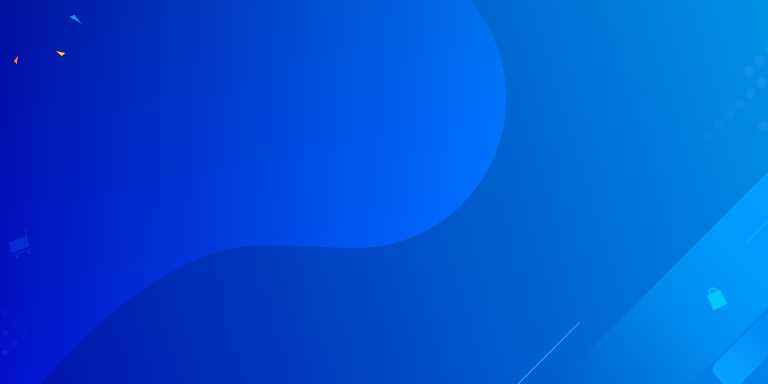
Reproduce this background procedurally as a Shadertoy shader.

```glsl
// Blue gradient banner with a large wavy blob, diagonal bands and small ornaments.

const vec3 BAND_BLUE = vec3(0.0, 0.61, 1.0);
const vec3 CYAN = vec3(0.0, 0.78, 1.0);
const vec3 LINE_CYAN = vec3(0.1, 0.68, 0.97);
const vec3 CART_BLUE = vec3(0.02, 0.2, 0.88);

float cover(float d, float px) {
    return 1.0 - smoothstep(-0.7 * px, 0.7 * px, d);
}

vec2 rotate(vec2 p, float a) {
    float c = cos(a), s = sin(a);
    return vec2(c * p.x + s * p.y, c * p.y - s * p.x);
}

float sdBox(vec2 p, vec2 halfSize, float radius) {
    vec2 q = abs(p) - halfSize + radius;
    return length(max(q, 0.0)) + min(max(q.x, q.y), 0.0) - radius;
}

float sdSegment(vec2 p, vec2 a, vec2 b) {
    vec2 ab = b - a;
    return length(p - a - ab * clamp(dot(p - a, ab) / dot(ab, ab), 0.0, 1.0));
}

float edgeSide(vec2 p, vec2 a, vec2 b) {
    vec2 e = normalize(b - a);
    return e.x * (p.y - a.y) - e.y * (p.x - a.x);
}

float sdTriangle(vec2 p, vec2 a, vec2 b, vec2 c) {
    float winding = sign(edgeSide(c, a, b));
    vec3 sides = vec3(edgeSide(p, a, b), edgeSide(p, b, c), edgeSide(p, c, a));
    sides *= -winding;
    return max(sides.x, max(sides.y, sides.z));
}

// Row of dots whose strength changes by a factor at each step
float dotRow(vec2 p, vec2 start, vec2 stride, int count, float radius, float fade, float px) {
    float mask = 0.0, strength = 1.0;
    for (int i = 0; i < count; i++) {
        float d = length(p - start - stride * float(i)) - radius;
        mask = max(mask, cover(d, px) * strength);
        strength *= fade;
    }
    return mask;
}

// Lower border of the blob: a rising cubic, then a shallow dip
float waveHeight(float x) {
    float t = clamp((x - 0.104) / 0.586, 0.0, 1.0);
    float rise = 0.66 * t * (1.0 - t) * (1.0 - t) + 0.362 * t * t * (3.0 - 2.0 * t);
    return rise + 1.12 * min(x - 0.104, 0.0) - 0.008 * smoothstep(0.69, 0.927, x);
}

float sdBlob(vec2 p) {
    float slope = (waveHeight(p.x + 0.002) - waveHeight(p.x - 0.002)) / 0.004;
    float wave = (waveHeight(p.x) - p.y) / sqrt(1.0 + slope * slope);
    float disc = length(p - vec2(0.927, 0.745)) - 0.391;
    return min(disc, max(wave, p.x - 0.927));
}

float sdBag(vec2 p) {
    p = rotate(p - vec2(1.867, 0.219), 0.46);
    float body = sdBox(p, vec2(0.019, 0.021), 0.002);
    float handle = abs(length(p - vec2(0.0, 0.023)) - 0.010) - 0.0018;
    return min(body, handle);
}

float sdCart(vec2 p) {
    p = rotate(p - vec2(0.05, 0.364), 0.36);
    float taper = 0.12 * p.y;
    float d = sdBox(p - vec2(taper, 0.0), vec2(0.025, 0.014), 0.002);
    d = min(d, sdSegment(p, vec2(0.025, 0.012), vec2(0.029, 0.032)) - 0.0015);
    d = min(d, sdSegment(p, vec2(-0.021, -0.021), vec2(0.023, -0.021)) - 0.0012);
    vec2 wheel = vec2(abs(p.x) - 0.016, p.y + 0.029);
    return min(d, length(wheel) - 0.004);
}

void mainImage(out vec4 fragColor, in vec2 fragCoord) {
    float px = 1.0 / iResolution.y;
    vec2 p = fragCoord * px;
    p.x *= 2.0 * iResolution.y / iResolution.x;
    float along = p.x + p.y, across = p.x - p.y;

    // Backdrop and blob gradients
    vec3 color = vec3(0.0, 0.05 + 0.225 * p.x + 0.07 * p.y, 0.66 + 0.11 * p.x + 0.015 * p.y);
    vec3 blob = vec3(0.0, 0.06 + 0.30 * p.x, 0.79 + 0.24 * p.x - 0.17 * p.y);
    color = mix(color, min(blob, 1.0), cover(sdBlob(p), px));

    // Diagonal band, its shaded side and the rounded bar
    float bandFade = smoothstep(1.42, 2.45, along);
    color = mix(color, BAND_BLUE, cover((1.448 - across) * 0.707, px) * bandFade);
    float shade = cover((1.80 - across) * 0.707, px);
    color = mix(color, vec3(0.0, 0.48, 0.89), 0.6 * shade);
    float bar = sdBox(vec2(along, across) * 0.7071 - vec2(1.633, 1.321), vec2(0.3, 0.0415), 0.022);
    vec3 barColor = mix(vec3(0.03, 0.63, 1.0), vec3(0.0, 0.53, 0.96), smoothstep(1.88, 2.2, along));
    color = mix(color, barColor, cover(bar, px));

    // Thin diagonal lines
    float line = sdSegment(p, vec2(1.345, -0.004), vec2(1.508, 0.159));
    line = min(line, sdSegment(p, vec2(1.948, 0.372), vec2(2.01, 0.434)));
    color = mix(color, LINE_CYAN, 0.85 * cover(line - 0.0018, px));

    // Faint dots
    vec2 stride = vec2(-0.0273);
    float dots = dotRow(p, vec2(2.006, 0.869), stride, 3, 0.013, 1.0, px);
    dots = max(dots, dotRow(p, vec2(1.982, 0.784), stride, 6, 0.013, 0.75, px));
    dots = max(dots, dotRow(p, vec2(1.987, 0.672), stride, 1, 0.013, 1.0, px));
    color = mix(color, vec3(0.3, 0.65, 0.92), 0.22 * dots);
    for (int i = 0; i < 3; i++) {
        vec2 start = vec2(0.013, 0.185 - 0.052 * float(i));
        float row = dotRow(p, start, vec2(0.026, -0.026), 3 - i, 0.007, 0.8, px);
        color = mix(color, vec3(0.15, 0.3, 0.9), (0.12 + 0.08 * float(i)) * row);
    }

    // Icons and confetti
    color = mix(color, CYAN, cover(sdBag(p), px));
    color = mix(color, CART_BLUE, 0.8 * cover(sdCart(p), px));
    float chip = sdTriangle(p, vec2(0.181, 0.956), vec2(0.194, 0.961), vec2(0.212, 0.939));
    color = mix(color, vec3(0.08, 0.6, 0.92), cover(chip, px));
    chip = sdTriangle(p, vec2(0.146, 0.867), vec2(0.170, 0.862), vec2(0.161, 0.854));
    color = mix(color, vec3(1.0, 0.86, 0.0), cover(chip, px));
    chip = sdTriangle(p, vec2(0.047, 0.855), vec2(0.036, 0.841), vec2(0.044, 0.833));
    color = mix(color, vec3(1.0, 0.5, 0.1), cover(chip, px));

    fragColor = vec4(color, 1.0);
}
```
